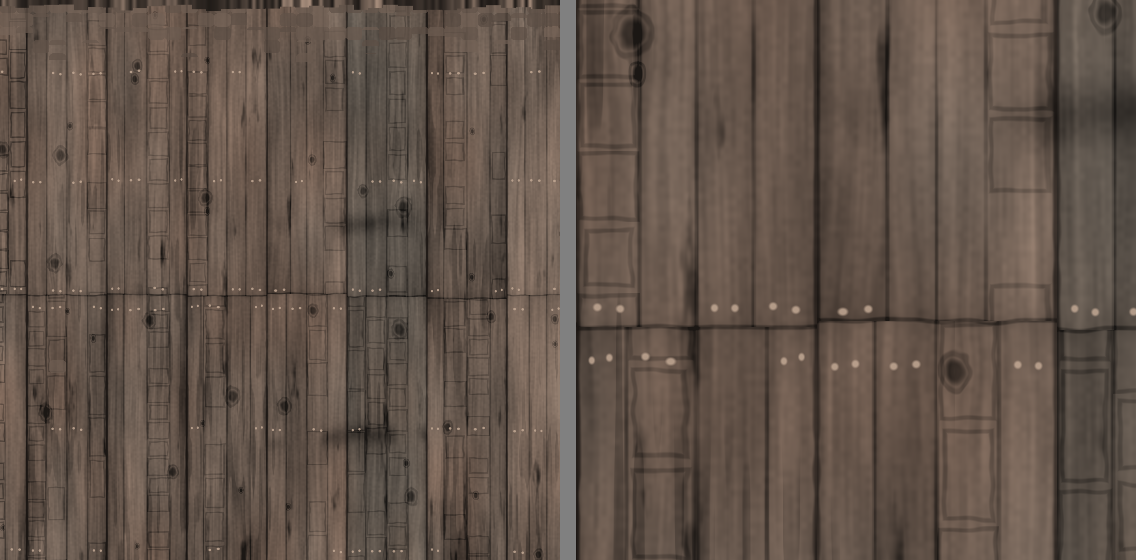
Left: the whole. Right: its middle third, enlarged.
This texture is drawn by a three.js fragment shader. Its source:

```glsl
// Weathered brown plank wall: seven wide planks across, each split into four
// narrow boards, in two rows, with nails, knots, stains and outlined patches.
// Board coordinates choose hashed wear; stretched value noise makes the grain.

#define PLANKS 7.0
#define BOARDS 4.0
#define OFFSET 0.048
#define JOINT_Y 0.472
#define SEAM_WIDTH 0.0026
#define LINE_WIDTH 0.0013
#define NAIL_RADIUS 0.0024
#define GRAIN 0.30
#define WOOD vec3(0.475, 0.403, 0.354)
#define GREY_WOOD vec3(0.425, 0.388, 0.350)
#define NAIL_COLOR vec3(0.76, 0.66, 0.58)
#define SEAM_COLOR vec3(0.105, 0.085, 0.075)

varying vec2 vUv;

float hash(vec2 p) {
  vec3 q = fract(p.xyx * 0.1031);
  q += dot(q, q.yzx + 33.33);
  return fract((q.x + q.y) * q.z);
}

float noise(vec2 p) {
  vec2 i = floor(p), f = fract(p);
  f = f * f * (3.0 - 2.0 * f);
  return mix(mix(hash(i), hash(i + vec2(1.0, 0.0)), f.x),
             mix(hash(i + vec2(0.0, 1.0)), hash(i + 1.0), f.x), f.y);
}

float fbm(vec2 p) {
  float sum = 0.0, gain = 0.53;
  for (int i = 0; i < 4; i++) {
    sum += gain * noise(p);
    p = p * 2.03 + 17.3;
    gain *= 0.5;
  }
  return sum;
}

float stroke(float d, float width) {
  return 1.0 - smoothstep(width * 0.4, width * 1.6, abs(d));
}

void main() {
  vec2 uv = vUv;

  // Plank, row and board under this point
  float px = (uv.x - OFFSET) * PLANKS;
  float plank = floor(px), across = fract(px);
  float joint = JOINT_Y + 0.012 * (hash(vec2(plank + 9.0, 4.0)) - 0.5);
  float row = step(joint, uv.y);
  vec2 plankId = vec2(plank + 11.0, row + 3.0);
  float skew = 0.10 * (hash(plankId) - 0.5);
  float bx = BOARDS * (across + skew * sin(6.28318 * across));
  float boardU = fract(bx);
  vec2 boardId = vec2(plankId.x * BOARDS + floor(bx), row + 7.0);
  float boardWidth = 1.0 / (PLANKS * BOARDS);
  float boardTone = hash(boardId);
  float edgeStrip = step(5.5, plank) + step(plank, -0.5);

  // Knots: dark cores that bend the grain around them
  float bend = 0.0, knot = 0.0;
  for (int i = 0; i < 3; i++) {
    vec2 seed = plankId + vec2(float(i) * 13.0, 29.0);
    vec2 c = vec2((plank + 0.15 + 0.7 * hash(seed)) / PLANKS + OFFSET,
                  (row + hash(seed + 5.0)) * 0.49);
    float r = mix(0.003, 0.010, pow(hash(seed + 8.0), 2.0));
    vec2 d = (uv - c) * vec2(1.0, 0.75);
    float dist = length(d) / r * (0.85 + 0.3 * noise(uv * 180.0));
    bend += r * sign(d.x) * exp(-dist * 0.5);
    knot += (1.0 - smoothstep(0.5, 1.2, dist)) * 0.45 + stroke(dist - 1.3, 0.2) * 0.2;
  }

  // Long fibres and cloudy weathering
  float wave = 0.012 * (noise(vec2(uv.x * 14.0, uv.y * 5.0) + boardId) - 0.5);
  vec2 g = vec2(uv.x - bend + wave, uv.y);
  float fibre = 0.6 * noise(g * vec2(190.0, 7.0) + boardId * 3.0)
              + 0.4 * noise(g * vec2(390.0, 22.0));
  float cloud = fbm(uv * vec2(13.0, 6.0) + plankId * 2.0);
  float shade = 0.90 + GRAIN * (fibre - 0.5) + 0.46 * (cloud - 0.48)
              + 0.15 * (boardTone - 0.5) + 0.07 * edgeStrip;
  shade += 0.07 * (noise(uv * 260.0) - 0.5);

  // Ragged dark streaks and scorch marks
  float ragged = smoothstep(0.56, 0.66, noise(vec2(uv.x * 170.0, uv.y * 11.0)));
  shade -= 0.16 * ragged * smoothstep(0.5, 0.7, noise(uv * vec2(15.0, 4.0) + 31.0));
  float scorch = smoothstep(0.70, 0.92, fbm(uv * vec2(48.0, 10.0) + 53.0));
  shade -= 0.65 * scorch;
  float bandY = (fract((uv.y - 0.22) / 0.38 + 0.5) - 0.5) * 0.38;
  float band = exp(-pow(abs(bandY + 0.02 * (cloud - 0.5)) / 0.019, 2.0));
  shade -= 0.30 * band * step(2.5, plank) * step(plank, 4.5)
         * smoothstep(0.3, 0.65, noise(uv * vec2(22.0, 12.0) + 4.0)) * step(uv.y, 0.8);
  shade -= knot;

  // Faint outlined patches stacked like a ladder in some boards
  float cellH = mix(0.032, 0.075, hash(boardId + 19.0));
  float cellY = uv.y / cellH + hash(boardId + 3.0);
  vec2 cellId = vec2(boardId.x, floor(cellY));
  float inset = 0.001 + 0.004 * hash(cellId + 2.0);
  vec2 box = abs(vec2(boardU, fract(cellY)) - 0.5) * vec2(boardWidth, cellH);
  vec2 q = box - 0.5 * vec2(boardWidth, cellH) + inset;
  float outline = stroke(max(q.x, q.y) + 0.002 * (noise(uv * 90.0) - 0.5), LINE_WIDTH);
  float ladder = step(0.62 - 0.4 * edgeStrip, hash(boardId + 41.0))
               * step(0.25, hash(cellId + 6.0));
  shade -= ladder * (0.18 + 0.1 * edgeStrip) * outline;

  // Narrow board seams, plank seams and the joint between rows
  float boardD = min(boardU, 1.0 - boardU) * boardWidth;
  float worn = 0.35 + 0.65 * noise(vec2(bx * 2.0, uv.y * 24.0));
  shade -= worn * (0.30 * stroke(boardD, LINE_WIDTH) + 0.10 * exp(-boardD / 0.004));
  float plankD = (min(across, 1.0 - across)) / PLANKS;
  float seamPower = mix(0.45, 1.0, hash(vec2(floor(px + 0.5) + 21.0, row)));
  shade -= 0.24 * seamPower * exp(-plankD / 0.010) * (0.5 + cloud);
  float jointD = uv.y - joint + 0.003 * (noise(vec2(uv.x * 60.0, 2.0)) - 0.5);
  shade -= 0.25 * stroke(jointD, LINE_WIDTH) + 0.10 * exp(-abs(jointD) / 0.008);

  // Wood colour, greyer in one plank and redder by patches
  float grey = step(3.5, plank) * step(plank, 4.5) * 0.75;
  vec3 color = mix(WOOD, GREY_WOOD, grey) * clamp(shade, 0.22, 1.22);
  color *= 1.0 + vec3(0.05, -0.01, -0.04) * (noise(uv * vec2(18.0, 7.0) + 77.0) - 0.45);
  float seam = stroke(plankD + 0.0016 * (noise(uv * vec2(40.0, 70.0)) - 0.5), SEAM_WIDTH * 0.7);
  color = mix(color, SEAM_COLOR, seam * seamPower * 0.85);

  // Pairs of pale nails, three lines in each row
  float nailStep = mix(0.217, 0.194, row);
  float nailY = uv.y - mix(0.016, 0.482, row) - 0.006 * (hash(plankId + 15.0) - 0.5);
  float k = clamp(floor(nailY / nailStep + 0.5), 0.0, 2.0);
  float tilt = 0.003 * (hash(boardId + k) - 0.5) * sign(boardU - 0.5);
  vec2 nailD = vec2((abs(boardU - 0.5) - 0.18) * boardWidth, nailY - k * nailStep + tilt);
  float nail = 1.0 - smoothstep(0.5, 1.3, length(nailD) / NAIL_RADIUS);
  color = mix(color, NAIL_COLOR, nail * 0.85 * step(0.48, hash(boardId + k * 7.0 + 2.0)));

  // Broken upper edge: flat chips above a strip of smeared fibres
  vec2 chip = uv * vec2(34.0, 42.0);
  float chipOdds = smoothstep(0.88, 1.0, uv.y) * 0.75;
  float chipMask = step(hash(floor(chip) + 61.0), chipOdds)
                 * (1.0 - smoothstep(0.46, 0.52, length(pow(abs(fract(chip) - 0.5), vec2(1.5))) * 1.25));
  color = mix(color, WOOD * (0.72 + 0.25 * hash(floor(chip))), chipMask * 0.7);
  float brink = 0.992 - 0.012 * hash(vec2(floor(uv.x * 38.0), 5.0));
  float smear = noise(vec2(uv.x * 150.0, 8.0)) * noise(vec2(uv.x * 24.0, 3.0));
  color = mix(color, WOOD * (0.25 + 1.3 * smear), smoothstep(brink - 0.001, brink + 0.001, uv.y));

  gl_FragColor = vec4(color, 1.0);
}
```
